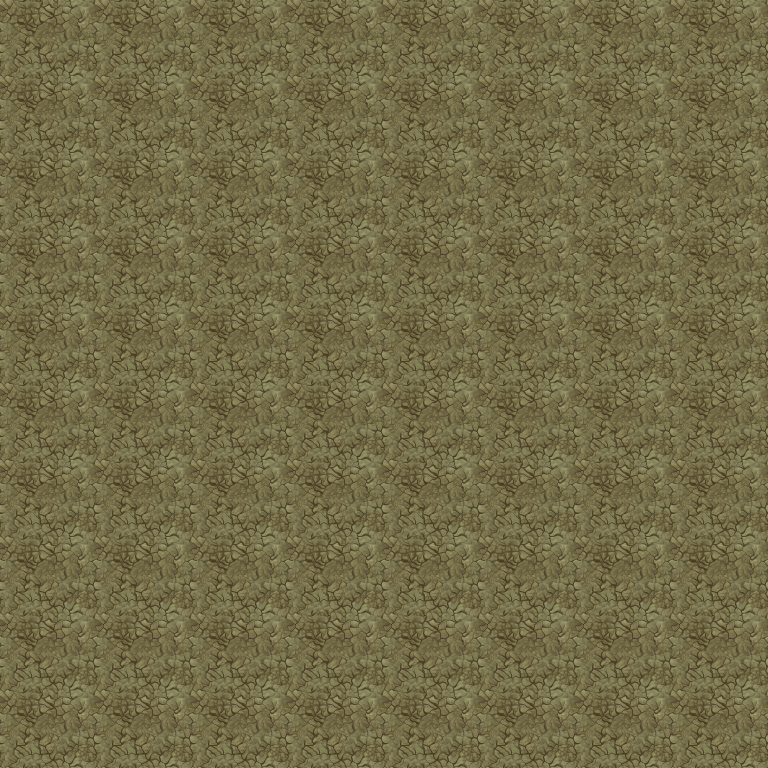
Write a Shadertoy shader that draws this texture.

```glsl
#define REPEATS vec2(8.0, 10.0)
#define GRID vec2(12.0, 10.0)
#define CRACK_WIDTH 0.075
#define CRACK_DEPTH 0.95
#define WARP 0.75
#define GRAIN 0.21
#define RELIEF 0.16
#define PLATE_CENTRE vec2(0.25, 0.03)
#define PLATE_COLOUR vec3(0.530, 0.522, 0.366)
#define SOIL_COLOUR vec3(0.480, 0.449, 0.298)
#define CRACK_COLOUR vec3(0.265, 0.215, 0.120)
#define SAMPLES 2

const float TAU = 6.28319;

// Two random values per lattice cell, wrapping after each period
vec2 hash2(vec2 cell, vec2 period) {
    cell -= period * floor((cell + 0.5) / period);
    vec3 h = fract((cell + period).xyx * vec3(0.1031, 0.1030, 0.0973));
    h += dot(h, h.yzx + 33.33);
    return fract((h.xx + h.yz) * h.zy);
}

// Smooth wrapping noise with two independent channels
vec2 noise2(vec2 tile, vec2 period) {
    vec2 p = tile * period;
    vec2 cell = floor(p);
    vec2 f = fract(p);
    f = f * f * (3.0 - 2.0 * f);
    vec2 low = mix(hash2(cell, period), hash2(cell + vec2(1, 0), period), f.x);
    vec2 high = mix(hash2(cell + vec2(0, 1), period), hash2(cell + 1.0, period), f.x);
    return mix(low, high, f.y);
}

// Voronoi plates: edge distance, direction to that edge, plate identity
vec4 plates(vec2 p, vec2 period) {
    vec2 cell = floor(p);
    vec2 f = fract(p);
    vec2 nearestCell = vec2(0.0);
    vec2 toNearest = vec2(8.0);
    for (int y = -1; y <= 1; y++)
    for (int x = -1; x <= 1; x++) {
        vec2 offset = vec2(x, y);
        vec2 r = offset + hash2(cell + offset, period) - f;
        if (dot(r, r) < dot(toNearest, toNearest)) {
            toNearest = r;
            nearestCell = offset;
        }
    }
    float edge = 8.0;
    vec2 direction = vec2(0.0);
    for (int y = -2; y <= 2; y++)
    for (int x = -2; x <= 2; x++) {
        vec2 offset = nearestCell + vec2(x, y);
        vec2 r = offset + hash2(cell + offset, period) - f;
        vec2 gap = r - toNearest;
        if (dot(gap, gap) > 0.0001) {
            vec2 n = normalize(gap);
            float d = dot(0.5 * (r + toNearest), n);
            if (d < edge) {
                edge = d;
                direction = n;
            }
        }
    }
    return vec4(edge, direction, hash2(cell + nearestCell, period).y);
}

// Coverage of a crack of the given half width
float crackMask(float edge, float width, float pixel) {
    float blur = max(0.3 * pixel, 0.03);
    return 1.0 - smoothstep(width - blur, width + blur, edge);
}

vec3 crackedGround(vec2 uv, float pixel) {
    vec2 tile = fract(uv * REPEATS);
    vec2 broad = noise2(tile, 0.5 * GRID);
    vec2 medium = noise2(tile, GRID);
    vec2 fine = noise2(tile, 2.0 * GRID);
    vec2 grain = noise2(tile, 4.0 * GRID);

    // Green plates gather round one centre, crumbled soil lies between
    vec2 wave = cos(TAU * (tile - PLATE_CENTRE));
    float firm = 0.07 * wave.x + 0.12 * wave.y + 0.8 * broad.x + 0.7 * medium.x - 0.25;
    firm = smoothstep(0.1, 0.9, firm);

    // Large cracks over a network of smaller ones
    vec2 p = tile * GRID + WARP * (medium - 0.5) + 0.4 * (fine - 0.5);
    vec4 large = plates(p, GRID);
    vec4 small = plates(2.0 * p, 2.0 * GRID);
    float width = CRACK_WIDTH * mix(0.5, 1.4, broad.y);
    float largeCrack = crackMask(large.x, width, pixel) * smoothstep(0.0, 0.75, medium.y);
    float smallCrack = crackMask(small.x, 1.3 * width, 2.0 * pixel);
    smallCrack *= mix(0.65, 0.12, firm) * smoothstep(0.15, 0.7, fine.y);

    // Plate tint, lit rims and fine grain
    vec3 colour = mix(SOIL_COLOUR, PLATE_COLOUR, firm);
    float rim = dot(large.yz, vec2(-0.6, 0.8)) * exp(-7.0 * large.x);
    float light = 1.0 + RELIEF * rim + 0.12 * (large.w - 0.5);
    light += GRAIN * (0.6 * fine.x + grain.x - 0.8);
    colour *= light;
    return mix(colour, CRACK_COLOUR, CRACK_DEPTH * max(largeCrack, smallCrack));
}

void mainImage(out vec4 fragColor, in vec2 fragCoord) {
    float pixel = REPEATS.x * GRID.x / iResolution.x;
    vec3 total = vec3(0.0);
    for (int y = 0; y < SAMPLES; y++)
    for (int x = 0; x < SAMPLES; x++) {
        vec2 shift = (vec2(x, y) + 0.5) / float(SAMPLES) - 0.5;
        total += crackedGround((fragCoord + shift) / iResolution.xy, pixel);
    }
    fragColor = vec4(total / float(SAMPLES * SAMPLES), 1.0);
}
```
